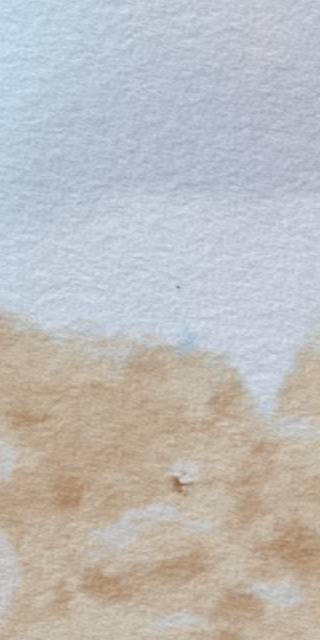
Give the GLSL for this texture, as a Shadertoy shader.

```glsl
#define SKY_LIGHT vec3(0.772, 0.815, 0.860)
#define SKY_SHADE vec3(0.700, 0.742, 0.798)
#define SKY_CYAN vec3(0.755, 0.855, 0.915)
#define SAND_PALE vec3(0.775, 0.735, 0.675)
#define SAND_WARM vec3(0.722, 0.640, 0.545)
#define RUST vec3(0.640, 0.475, 0.345)
#define BARE_PAPER vec3(0.770, 0.775, 0.785)
#define GRAIN_DEPTH 0.17
#define FIBRE_DEPTH 0.055
#define EDGE_SOFTNESS 0.06
#define WARP 0.10

float hash(vec2 p) {
    vec3 q = fract(p.xyx * vec3(0.1031, 0.1030, 0.0973));
    q += dot(q, q.yzx + 33.33);
    return fract((q.x + q.y) * q.z);
}

float noise(vec2 p) {
    vec2 i = floor(p), f = fract(p);
    f = f * f * (3.0 - 2.0 * f);
    return mix(mix(hash(i), hash(i + vec2(1, 0)), f.x),
               mix(hash(i + vec2(0, 1)), hash(i + vec2(1, 1)), f.x), f.y);
}

float fbm(vec2 p) {
    float sum = 0.0, amp = 0.5;
    for (int i = 0; i < 4; i++) {
        sum += amp * noise(p);
        p = mat2(1.6, 1.2, -1.2, 1.6) * p + 17.3;
        amp *= 0.5;
    }
    return sum / 0.9375;
}

// Soft elliptical spot: centre in xy, radii in zw
float spot(vec2 p, vec4 s) {
    vec2 d = (p - s.xy) / s.zw;
    return exp(-dot(d, d));
}

// Height of the rough paper, stretched sideways
float paperHeight(vec2 p) {
    p.y += 0.12 * p.x + 0.03 * noise(p * 9.0);
    return 0.38 * noise(p * vec2(17.0, 36.0)) + 0.36 * noise(p * vec2(40.0, 72.0) + 9.0)
         + 0.26 * noise(p * vec2(85.0, 125.0) + 31.0);
}

vec3 skyWash(vec2 p, float cloud) {
    float y = p.y + 0.08 * (cloud - 0.5);
    float lower = smoothstep(1.34 - 0.14 * (1.0 - smoothstep(0.2, 0.5, p.x)), 1.44, y);
    float shade = lower * (1.0 - 0.75 * smoothstep(1.5, 2.05, y));
    shade += 0.22 * smoothstep(0.1, 1.0, p.x) + 0.5 * (cloud - 0.5);
    vec3 col = mix(SKY_LIGHT, SKY_SHADE, clamp(shade, 0.0, 1.0));
    float corner = spot(p, vec4(0.0, 1.95, 0.26, 0.35)) + 0.4 * spot(p, vec4(0.0, 1.55, 0.10, 0.5));
    col = mix(col, SKY_CYAN, min(0.7 * corner, 1.0));
    col += vec3(0.018, 0.0, -0.010) * spot(p, vec4(0.82, 1.88, 0.1, 0.16));
    return col + vec3(0.006, -0.004, -0.006) * smoothstep(0.2, 1.0, p.x);
}

// Upper limit of the sand wash, with a notch on the right
float sandEdge(float x) {
    float notch = (x - 0.83) / 0.09;
    return 0.995 - 0.08 * smoothstep(0.1, 0.4, x) - 0.04 * smoothstep(0.55, 0.72, x)
         - 0.16 * exp(-notch * notch) + 0.085 * smoothstep(0.85, 0.98, x);
}

vec3 sandWash(vec2 p, float cloud, float detail, float fine) {
    const vec4 stains[11] = vec4[11](
        vec4(0.09, 0.69, 0.09, 0.04), vec4(0.67, 0.72, 0.09, 0.09), vec4(0.81, 0.58, 0.08, 0.07),
        vec4(0.76, 0.42, 0.09, 0.10), vec4(0.93, 0.30, 0.10, 0.09), vec4(0.75, 0.08, 0.09, 0.09),
        vec4(0.34, 0.20, 0.09, 0.06), vec4(0.19, 0.13, 0.05, 0.06), vec4(0.22, 0.47, 0.08, 0.06),
        vec4(0.57, 0.25, 0.09, 0.07), vec4(0.42, 0.84, 0.12, 0.05));
    const vec4 gaps[9] = vec4[9](
        vec4(0.00, 0.56, 0.05, 0.09), vec4(0.36, 0.33, 0.13, 0.06), vec4(0.61, 0.36, 0.07, 0.03),
        vec4(0.54, 0.06, 0.11, 0.04), vec4(0.87, 0.15, 0.10, 0.06), vec4(0.01, 0.20, 0.05, 0.14),
        vec4(0.92, 0.67, 0.10, 0.05), vec4(0.59, 0.52, 0.05, 0.03), vec4(0.48, 0.39, 0.10, 0.04));
    vec2 q = p + WARP * (vec2(detail, fbm(p * 9.0 + 40.0)) - 0.5);
    float stain = 0.0, gap = 0.0;
    for (int i = 0; i < 11; i++) stain = max(stain, spot(q, stains[i]));
    for (int i = 0; i < 9; i++) gap = max(gap, spot(q, gaps[i]));
    float ragged = 0.8 * (detail - 0.5) + 0.55 * (fine - 0.5);
    float pigment = 0.45 * cloud + 0.4 * detail + 0.15 * fine;
    vec3 col = mix(SAND_PALE, SAND_WARM, smoothstep(0.3, 0.68, pigment));
    col = mix(col, RUST, 0.5 * smoothstep(0.2, 1.05, stain + ragged));
    return mix(col, BARE_PAPER, 0.85 * smoothstep(0.2, 0.85, gap + ragged));
}

void mainImage(out vec4 fragColor, in vec2 fragCoord) {
    vec2 p = fragCoord / iResolution.xy * vec2(1.0, 2.0);
    float cloud = fbm(p * vec2(3.0, 4.5) + 5.0);
    float detail = fbm(p * vec2(11.0, 14.0) + 23.0);
    float fine = fbm(p * vec2(26.0, 38.0) + 61.0);

    // Sand wash bleeding into the sky
    float depth = sandEdge(p.x) - p.y + 0.13 * (detail - 0.5) + 0.07 * (fine - 0.5);
    float cover = smoothstep(-EDGE_SOFTNESS, EDGE_SOFTNESS, depth);
    vec3 sand = sandWash(p, cloud, detail, fine);
    float rim = 1.0 - smoothstep(0.0, 0.14, depth);
    sand = mix(sand, vec3(0.70, 0.685, 0.64), 0.5 * rim);
    vec3 col = mix(skyWash(p, cloud), sand, cover);

    // Blue trace, dark fleck and brown accent
    vec2 q = p + 0.08 * (vec2(detail, fine) - 0.5);
    col = mix(col, vec3(0.58, 0.71, 0.83), 0.6 * spot(q, vec4(0.58, 0.93, 0.020, 0.035)));
    col = mix(col, vec3(0.35, 0.42, 0.52), 0.8 * spot(p, vec4(0.557, 1.102, 0.006, 0.004)));
    col = mix(col, vec3(0.46, 0.30, 0.18), 0.75 * spot(q, vec4(0.575, 0.483, 0.034, 0.020)));
    col = mix(col, vec3(0.83, 0.82, 0.80), 0.7 * spot(q, vec4(0.60, 0.525, 0.03, 0.012)));

    // Raking light from the upper left, then fine fibres
    float relief = paperHeight(p) - paperHeight(p + vec2(-0.006, 0.008));
    float fibre = noise(p * vec2(120.0, 190.0) + 3.0) - 0.5;
    col += GRAIN_DEPTH * relief + FIBRE_DEPTH * fibre;
    fragColor = vec4(clamp(col, 0.0, 1.0), 1.0);
}
```
